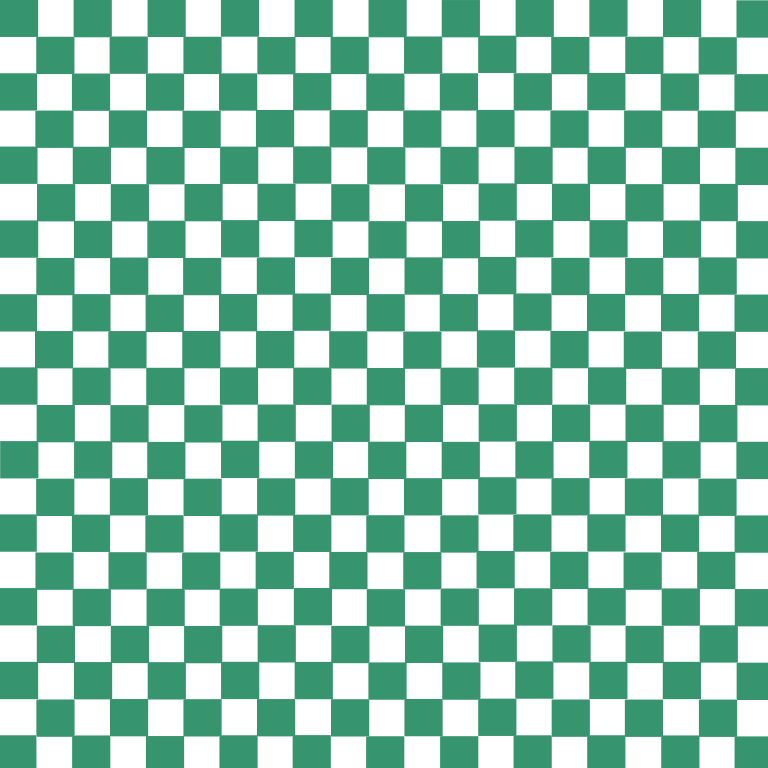
Reproduce this pattern procedurally as a Shadertoy shader.

```glsl
// A green and white checkerboard, anchored at the top left corner.
// Green squares are slightly oversized boxes; rows sway sideways, columns
// shift vertically and each square wobbles a little, as if laid by hand.

#define CELLS 20.87                  // cells along the canvas height
#define GREEN vec3(0.21, 0.58, 0.43)
#define WHITE vec3(1.0)
#define HALF_SIZE vec2(0.519, 0.507) // half extents of a green square, in cells
#define ROW_SWAY 0.029               // sideways sway of the rows
#define SWAY_ROWS 6.0                // rows in one sway cycle
#define SWAY_PHASE 0.34
#define COLUMN_SHIFT 0.018           // vertical shift of the columns
#define WOBBLE 0.010                 // shift of each single square

const float TAU = 6.2831853;

float hash(vec2 p) {
    return fract(sin(dot(p, vec2(12.9898, 78.233))) * 43758.5453);
}

// Centre of a square, displaced from its place in the grid
vec2 squareCentre(vec2 id) {
    float sway = ROW_SWAY * cos(TAU * id.y / SWAY_ROWS + SWAY_PHASE);
    float shift = COLUMN_SHIFT * (2.0 * hash(vec2(id.x, 3.0)) - 1.0);
    vec2 wobble = WOBBLE * (2.0 * vec2(hash(id), hash(id + 41.0)) - 1.0);
    return id + 0.5 + vec2(sway, shift) + wobble;
}

// Antialiased coverage of an axis-aligned box
float boxCoverage(vec2 p, vec2 halfSize, float pixel) {
    vec2 edge = clamp(0.5 + (halfSize - abs(p)) / pixel, 0.0, 1.0);
    return edge.x * edge.y;
}

void mainImage(out vec4 fragColor, in vec2 fragCoord) {
    // Grid coordinates, with rows counted from the top
    float pixel = CELLS / iResolution.y;
    vec2 grid = vec2(fragCoord.x, iResolution.y - fragCoord.y) * pixel;
    vec2 cell = floor(grid);

    // Union of the green squares in this cell and its neighbours
    float green = 0.0;
    for (int j = -1; j <= 1; j++) {
        for (int i = -1; i <= 1; i++) {
            vec2 id = cell + vec2(i, j);
            bool isGreen = mod(id.x + id.y, 2.0) < 0.5;
            if (!isGreen || min(id.x, id.y) < 0.0) continue;
            green = max(green, boxCoverage(grid - squareCentre(id), HALF_SIZE, pixel));
        }
    }

    fragColor = vec4(mix(WHITE, GREEN, green), 1.0);
}
```
